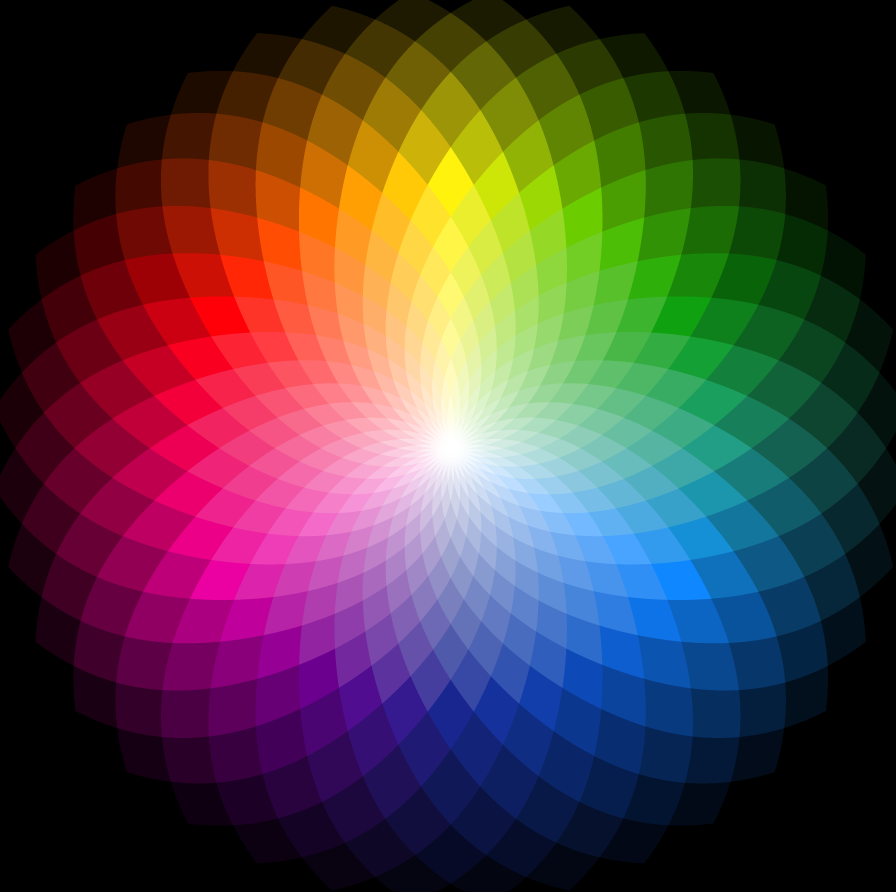
Give the GLSL for this background, as a WebGL 2 fragment shader.

```glsl
#version 300 es
precision highp float;

uniform vec2 u_resolution;
out vec4 outColor;

const float TAU = 6.2831853;
const vec2 CENTER = vec2(0.503, 0.4975);  // share of the canvas
const float WHEEL_RADIUS = 0.5135;        // share of the shorter side
const float ARMS = 36.0;                  // spiral arms in each direction
const float PURE_RING = 6.0;              // ring with undiluted hues
const float RING_COUNT = 18.0;
const float SHADE_POWER = 1.2;
const float TINT_POWER = 0.8;
const float GLOW_RADIUS = 0.042;          // share of the wheel radius
const int SAMPLES = 4;                    // per axis, for smooth edges

// Hues counterclockwise from the right, evenly spaced
const int HUE_COUNT = 12;
const vec3 HUES[HUE_COUNT] = vec3[](
    vec3(0.13, 0.62, 0.52), vec3(0.06, 0.63, 0.06), vec3(0.42, 0.80, 0.00),
    vec3(1.00, 0.95, 0.05), vec3(1.00, 0.46, 0.00), vec3(1.00, 0.00, 0.03),
    vec3(0.93, 0.00, 0.33), vec3(0.92, 0.00, 0.63), vec3(0.42, 0.00, 0.56),
    vec3(0.10, 0.15, 0.56), vec3(0.05, 0.29, 0.72), vec3(0.06, 0.53, 1.00));

vec3 hueAt(float turn) {
    float position = fract(turn) * float(HUE_COUNT);
    int index = int(position) % HUE_COUNT;
    return mix(HUES[index], HUES[(index + 1) % HUE_COUNT], fract(position));
}

// Ring coordinate: zero at the rim, RING_COUNT at the center
float ringAt(float radius) {
    float z = radius - 0.53;
    float bend = 0.785 + 1.4 * z * z + 1.2 * z * z * z;
    return RING_COUNT * (1.0 - radius) * bend;
}

vec3 wheelColor(vec2 p) {
    float radius = length(p);
    if (radius > 1.1) return vec3(0.0);

    // Two mirrored spiral families cut the disc into cells
    float arm = atan(p.y, p.x + 1e-6) / TAU * ARMS - 0.5;
    float halfRing = 0.5 * ringAt(radius);
    float left = floor(arm + halfRing);
    float right = floor(arm - halfRing);
    float ring = left - right;
    if (ring < 0.5) return vec3(0.0);

    // Flat cell colour: shade outward, tint inward
    vec3 color = hueAt((0.5 * (left + right) + 1.0) / ARMS);
    color *= pow(min(ring / PURE_RING, 1.0), SHADE_POWER);
    float tint = clamp((ring - PURE_RING) / (RING_COUNT - PURE_RING), 0.0, 1.0);
    color = mix(color, vec3(1.0), pow(tint, TINT_POWER));

    // White core
    float core = radius / GLOW_RADIUS;
    return mix(color, vec3(1.0), exp(-core * core));
}

void main() {
    float scale = WHEEL_RADIUS * min(u_resolution.x, u_resolution.y);
    vec3 sum = vec3(0.0);
    for (int y = 0; y < SAMPLES; y++) {
        for (int x = 0; x < SAMPLES; x++) {
            vec2 offset = (vec2(x, y) + 0.5) / float(SAMPLES) - 0.5;
            vec2 p = (gl_FragCoord.xy + offset - CENTER * u_resolution) / scale;
            sum += wheelColor(p);
        }
    }
    outColor = vec4(sum / float(SAMPLES * SAMPLES), 1.0);
}
```
